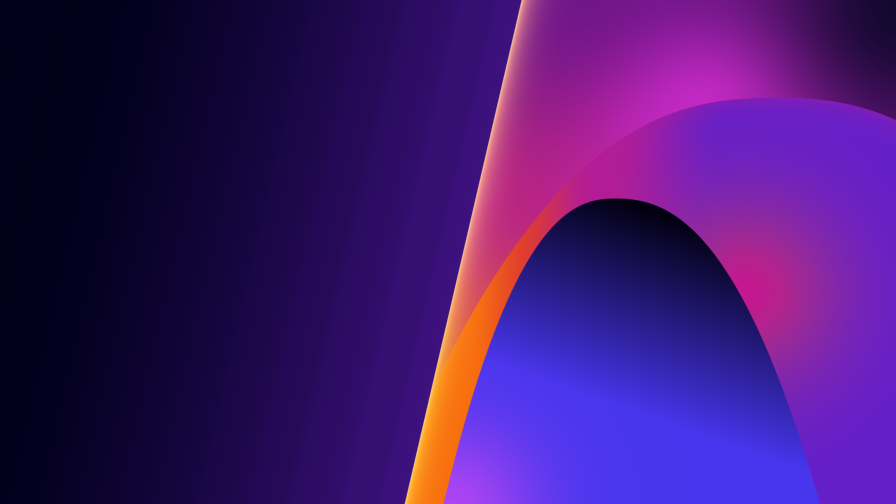
Write a Shadertoy shader that draws this background.

```glsl
// Layout, in units of canvas height
const float EDGE_BASE  = 0.803;   // x of the slanted edge at the bottom
const float EDGE_SLOPE = 0.232;   // x gained per unit of height
const vec2  ARC_APEX   = vec2(1.539, 0.806);
const vec2  ARC_SIZE   = vec2(0.627, 0.472);
const float ARC_POWER  = 2.45;
const vec2  HILL_APEX  = vec2(1.220, 0.606);
const vec2  HILL_SIDES = vec2(0.340, 0.407);  // left and right half widths
const float HILL_POWER = 2.35;

// Colours
const vec3 NIGHT   = vec3(0.00, 0.00, 0.10);
const vec3 INDIGO  = vec3(0.08, 0.02, 0.24);
const vec3 GRAPE   = vec3(0.25, 0.07, 0.51);
const vec3 PLUM    = vec3(0.43, 0.08, 0.53);
const vec3 DUSK    = vec3(0.07, 0.03, 0.18);
const vec3 MAGENTA = vec3(0.81, 0.17, 0.81);
const vec3 ROSE    = vec3(0.71, 0.13, 0.49);
const vec3 CORAL   = vec3(0.88, 0.36, 0.26);
const vec3 ORANGE  = vec3(0.97, 0.42, 0.05);
const vec3 RED     = vec3(0.88, 0.24, 0.17);
const vec3 FUCHSIA = vec3(0.70, 0.11, 0.59);
const vec3 VIOLET  = vec3(0.39, 0.12, 0.79);
const vec3 MAUVE   = vec3(0.67, 0.20, 0.50);
const vec3 PINK    = vec3(0.78, 0.08, 0.57);
const vec3 INK     = vec3(0.01, 0.00, 0.07);
const vec3 BLUE    = vec3(0.28, 0.21, 0.93);
const vec3 ORCHID  = vec3(0.68, 0.27, 0.95);
const vec3 GOLD    = vec3(1.00, 0.76, 0.18);
const vec3 PEACH   = vec3(1.00, 0.64, 0.56);
const vec3 CREAM   = vec3(1.00, 0.86, 0.66);

// Approximate distance to a power curve, positive below it
float arch(vec2 p, vec2 apex, vec2 size, float power) {
    float u = abs(p.x - apex.x) / size.x;
    float slope = size.y / size.x * power * pow(u, power - 1.0);
    return (apex.y - size.y * pow(u, power) - p.y) / length(vec2(1.0, slope));
}

float glow(vec2 p, vec2 center, float radius) {
    vec2 q = (p - center) / radius;
    return exp(-dot(q, q));
}

// Dark panel left of the edge, with faint streaks parallel to it
vec3 panelColor(float dist) {
    float streak = sin(dist * 70.0) + 0.6 * sin(dist * 173.0 + 1.0);
    vec3 c = mix(GRAPE, INDIGO, smoothstep(-0.12, 0.54, dist));
    c = mix(c, NIGHT, smoothstep(0.36, 0.86, dist));
    return c * (1.0 + 0.018 * streak);
}

// Space above the outer arc
vec3 skyColor(vec2 p, float arcDist) {
    vec3 c = mix(PLUM, ROSE, 1.0 - smoothstep(0.58, 0.98, p.y));
    c = mix(c, CORAL, 1.0 - smoothstep(0.24, 0.62, p.y));
    c = mix(c, PLUM, smoothstep(1.2, 1.5, p.x));
    float halo = exp(-pow(arcDist / 0.16, 2.0) - pow((p.x - 1.43) / 0.25, 2.0));
    c = mix(c, MAGENTA, halo);
    return mix(c, DUSK, glow(p, vec2(1.80, 0.99), 0.27));
}

// Band between the outer arc and the hill
vec3 bandColor(vec2 p, float arcDist) {
    vec3 c = mix(ORANGE, RED, smoothstep(0.93, 1.05, p.x));
    c = mix(c, FUCHSIA, smoothstep(1.02, 1.18, p.x));
    c = mix(c, VIOLET, smoothstep(1.20, 1.44, p.x));
    float rim = exp(-max(arcDist, 0.0) / 0.018) * smoothstep(1.1, 1.3, p.x);
    c = mix(c, FUCHSIA, 0.4 * rim);
    c = mix(c, MAUVE, 0.95 * glow(p, vec2(1.48, 0.42), 0.20));
    return mix(c, PINK, 0.9 * glow(p, vec2(1.48, 0.42), 0.09));
}

vec3 hillColor(vec2 p) {
    vec2 q = HILL_APEX - p;
    vec3 c = mix(INK, BLUE, clamp((q.y + 0.35 * q.x) / 0.41, 0.0, 1.0));
    return mix(c, ORCHID, glow(p, vec2(0.89, -0.02), 0.18));
}

void mainImage(out vec4 fragColor, in vec2 fragCoord) {
    vec2 p = fragCoord / iResolution.y;
    float soft = 0.8 / iResolution.y;

    // Signed distances of the three shapes
    float edge = (p.x - EDGE_BASE - EDGE_SLOPE * p.y)
               / length(vec2(1.0, EDGE_SLOPE));
    float arc = arch(p, ARC_APEX, ARC_SIZE, ARC_POWER);
    float side = p.x < HILL_APEX.x ? HILL_SIDES.x : HILL_SIDES.y;
    float hill = arch(p, HILL_APEX, vec2(side, HILL_APEX.y), HILL_POWER);

    // Layers from back to front
    vec3 c = mix(skyColor(p, arc), bandColor(p, arc), smoothstep(-soft, soft, arc));

    // Light along the edge
    float lit = max(edge, 0.0);
    c = mix(c, mix(GOLD, PEACH, smoothstep(0.2, 0.6, p.y)), 0.9 * exp(-lit / 0.024));
    c = mix(c, CREAM, 0.8 * exp(-lit / 0.003));

    c = mix(c, hillColor(p), smoothstep(-soft, soft, hill));
    c = mix(panelColor(max(-edge, 0.0)), c, smoothstep(-soft, soft, edge));
    fragColor = vec4(c, 1.0);
}
```
